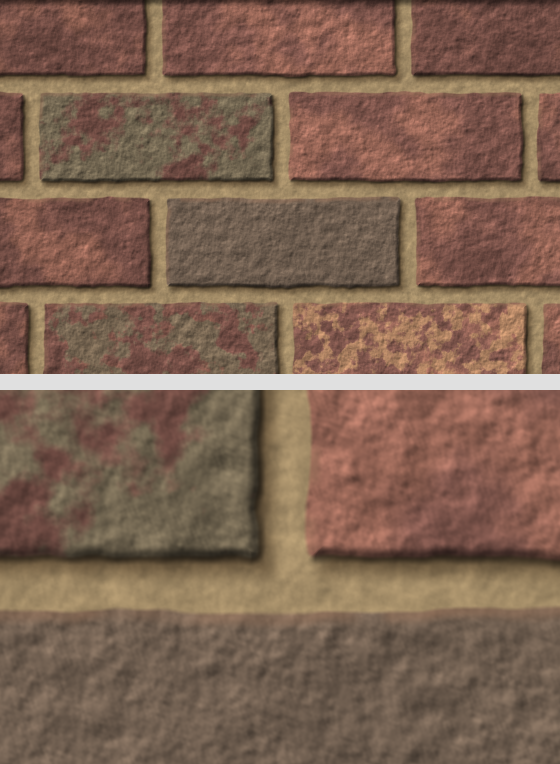
Top, the full canvas; bottom, a detail of the centre.
Write a WebGL 1 fragment shader that draws this texture.

```glsl
precision highp float;
// Weathered brick wall in running bond, with sandy mortar and light from the upper left.

uniform vec2 u_resolution;

#define ASPECT 1.5
#define PITCH vec2(0.668, 0.2815)
#define JOINT vec2(0.044, 0.046)
#define FIRST_JOINT vec2(0.412, 0.2246)
#define ROW_DRIFT 0.006
#define EDGE_WOBBLE 0.011
#define ROUGHNESS 1.35
#define LIGHT vec2(-0.65, 0.76)
#define RED vec3(0.465, 0.315, 0.280)
#define GREY vec3(0.425, 0.360, 0.305)
#define MOSS vec3(0.435, 0.390, 0.310)
#define MORTAR vec3(0.640, 0.550, 0.405)

float hash(vec2 p) {
  return fract(sin(dot(p, vec2(127.1, 311.7))) * 43758.5453);
}

float noise(vec2 p) {
  vec2 i = floor(p), f = fract(p);
  f = f * f * (3.0 - 2.0 * f);
  return mix(mix(hash(i), hash(i + vec2(1.0, 0.0)), f.x),
             mix(hash(i + vec2(0.0, 1.0)), hash(i + vec2(1.0, 1.0)), f.x), f.y);
}

float fbm(vec2 p) {
  float sum = 0.0, amp = 0.533;
  for (int i = 0; i < 4; i++) {
    sum += amp * noise(p);
    p = mat2(1.6, 1.2, -1.2, 1.6) * p + 7.3;
    amp *= 0.5;
  }
  return sum;
}

// Signed distance to the nearest brick, negative inside; cell is (column, row from the top).
float brickDistance(vec2 p, out vec2 cell) {
  float rowPos = (1.0 - p.y - FIRST_JOINT.y) / PITCH.y;
  float row = floor(rowPos) + 1.0;
  float start = FIRST_JOINT.x - 0.5 * PITCH.x * mod(row, 2.0) + ROW_DRIFT * row;
  float colPos = (p.x - start) / PITCH.x;
  cell = vec2(floor(colPos), row);
  vec2 local = vec2(fract(colPos) - 0.5, 0.5 - fract(rowPos)) * PITCH;
  vec2 q = abs(local) - 0.5 * (PITCH - JOINT) + 0.007;
  float box = length(max(q, 0.0)) + min(max(q.x, q.y), 0.0) - 0.007;
  float wobble = 0.6 * noise(p * 13.0) + 0.4 * noise(p * 48.0) - 0.5;
  return box + EDGE_WOBBLE * wobble;
}

// Fired clay colour, with the finish chosen by the position in the bond.
vec3 brickColor(vec2 p, vec2 cell) {
  float kind = mod(4.0 * cell.x + cell.y, 13.0);
  float broad = fbm(p * 8.0 + cell * 3.7);
  float fine = fbm(p * 40.0 + 19.0);
  vec3 clay = RED * (0.94 + 0.12 * hash(cell + 5.0));
  clay *= 1.0 + 0.45 * (broad - 0.5) + 0.3 * (fine - 0.5);
  clay += vec3(0.055, 0.035, 0.015) * smoothstep(0.48, 0.7, broad);

  // Mossy film: nearly whole on one brick, patchy on another.
  float film = 0.65 * broad + 0.35 * fine;
  float mossy = kind == 1.0 ? smoothstep(0.37, 0.52, film)
              : kind == 3.0 ? 0.85 * smoothstep(0.48, 0.56, film) : 0.0;
  clay = mix(clay, MOSS * (0.85 + 0.3 * fine), mossy);

  // Overfired grey and sand-speckled finishes.
  if (kind == 2.0) clay = GREY * (0.86 + 0.16 * broad + 0.12 * fine);
  if (kind == 7.0) {
    float speckle = smoothstep(0.44, 0.61, fine + 0.4 * (broad - 0.5));
    clay = mix(clay * 1.08, vec3(0.70, 0.53, 0.39), 0.85 * speckle);
  }
  return clay;
}

void main() {
  vec2 p = gl_FragCoord.xy / u_resolution * vec2(ASPECT, 1.0);
  float soft = max(0.0025, 1.0 / u_resolution.y);
  vec2 cell, unusedCell;
  float d = brickDistance(p, cell);
  float facing = (brickDistance(p + LIGHT * 0.004, unusedCell) - d) / 0.004;
  float slope = fbm(p * 42.0) - fbm((p + LIGHT * 0.005) * 42.0);

  // Brick face with relief and a pale worn rim on the lit edges.
  vec3 brick = brickColor(p, cell) * (1.0 + ROUGHNESS * slope);
  float rim = smoothstep(-0.015, -0.003, d) * smoothstep(0.25, 0.6, noise(p * 30.0));
  brick = mix(brick, vec3(0.61, 0.46, 0.36), 0.6 * rim * clamp(facing, 0.0, 1.0));

  // Recessed mortar, shaded by the bricks above and to the left.
  float caster = brickDistance(p + LIGHT * 0.019, unusedCell);
  float lit = smoothstep(-0.014, 0.014, caster);
  float grit = fbm(p * 75.0 + 31.0);
  vec3 mortar = MORTAR * (0.88 + 0.24 * grit) * (1.0 + 0.5 * slope);
  mortar *= mix(vec3(0.60, 0.57, 0.54), vec3(1.0), lit);

  vec3 color = mix(brick, mortar, smoothstep(-soft, soft, d));

  // Dark broken crevice along the lower and right edges.
  float crevice = 1.0 - smoothstep(0.001, 0.010, abs(d + 0.001));
  crevice *= clamp(-1.3 * facing, 0.0, 1.0) * (0.6 + 0.4 * noise(p * 22.0));
  color *= 1.0 - 0.62 * crevice;

  // Shadow along the top border.
  color *= mix(0.5, 1.0, smoothstep(0.0, 0.022, 1.0 - p.y));
  gl_FragColor = vec4(clamp(color, 0.0, 1.0), 1.0);
}
```
